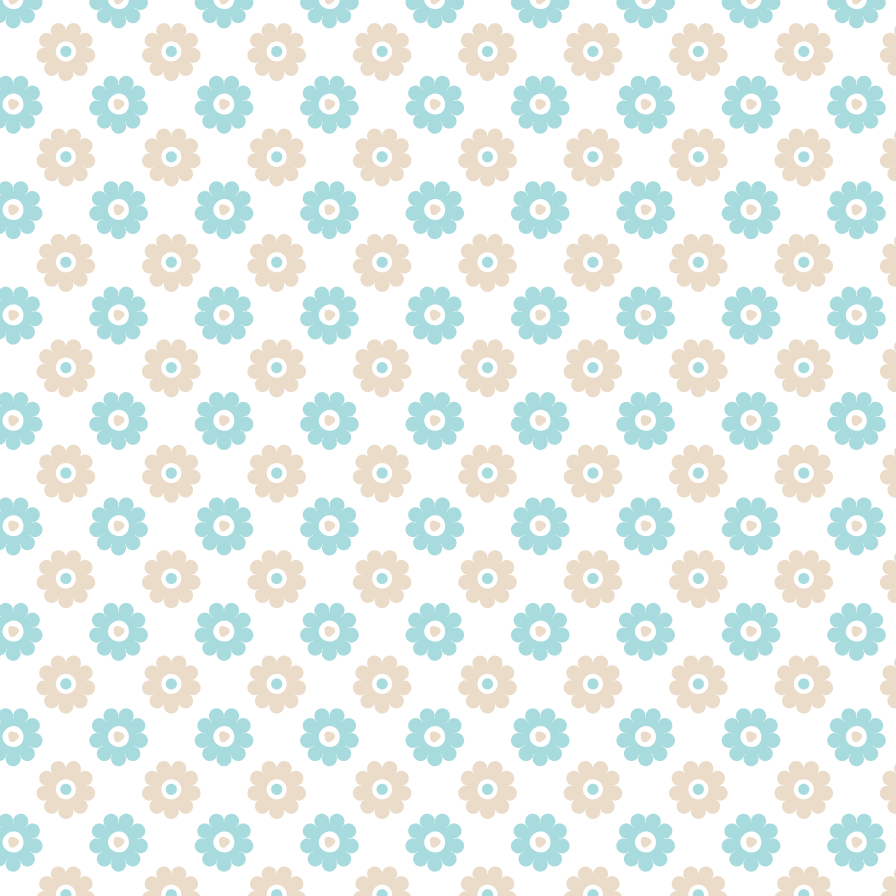
A three.js fragment shader for this pattern:

```glsl
// Staggered rows of blue and beige nine-petalled flowers on white.
varying vec2 vUv;

const float TAU = 6.2831853;
const float REPEATS = 8.5;
const float PETALS = 9.0;
const float PETAL_ORBIT = 0.21;

const vec3 WHITE = vec3(1.0);
const vec3 BLUE = vec3(0.66, 0.86, 0.87);
const vec3 BEIGE = vec3(0.92, 0.86, 0.79);

// Offset from the nearest flower centre, in units of one repeat.
vec2 repeatAround(vec2 p, vec2 center) {
  return fract(p - center + 0.5) - 0.5;
}

// Coverage of a shape with an edge one pixel wide.
float fill(float dist, float pixel) {
  return clamp(0.5 - dist / pixel, 0.0, 1.0);
}

// Round petals around a core disc, with one petal pointing down.
float flowerDistance(vec2 p, float petalRadius, float coreRadius) {
  float sector = TAU / PETALS;
  float angle = atan(p.x, -p.y);
  angle -= sector * floor(angle / sector + 0.5);
  vec2 folded = length(p) * vec2(cos(angle), sin(angle));
  float petal = length(folded - vec2(PETAL_ORBIT, 0.0)) - petalRadius;
  return min(petal, length(p) - coreRadius);
}

// Disc whose outline swells gently into three blunt corners.
float blobDistance(vec2 p, float radius, float wobble) {
  float angle = atan(p.y, p.x);
  return length(p) - radius - wobble * cos(3.0 * angle - 0.5);
}

// Petals, white ring and centre dot, layered over the base colour.
vec3 drawFlower(vec3 base, vec2 p, vec3 petalColor, vec3 dotColor,
                float coreRadius, float ringRadius, float dotRadius,
                float wobble, float pixel) {
  float petals = flowerDistance(p, 0.071, coreRadius);
  float ring = blobDistance(p, ringRadius, -0.4 * wobble);
  float middle = blobDistance(p, dotRadius, wobble);
  vec3 color = mix(base, petalColor, fill(petals, pixel));
  color = mix(color, WHITE, fill(ring, pixel));
  return mix(color, dotColor, fill(middle, pixel));
}

void main() {
  vec2 p = vUv * REPEATS;
  float pixel = max(fwidth(vUv.x) * REPEATS, 1e-5);

  vec2 beigeCell = repeatAround(p, vec2(0.625, 0.012));
  vec2 blueCell = repeatAround(p, vec2(0.125, 0.512));

  // Beige flowers have clean round centres; blue ones are hand-cut.
  vec3 color = drawFlower(WHITE, beigeCell, BEIGE, BLUE,
                          0.198, 0.095, 0.053, 0.0, pixel);
  color = drawFlower(color, blueCell, BLUE, BEIGE,
                     0.182, 0.099, 0.050, 0.005, pixel);

  gl_FragColor = vec4(color, 1.0);
}
```
